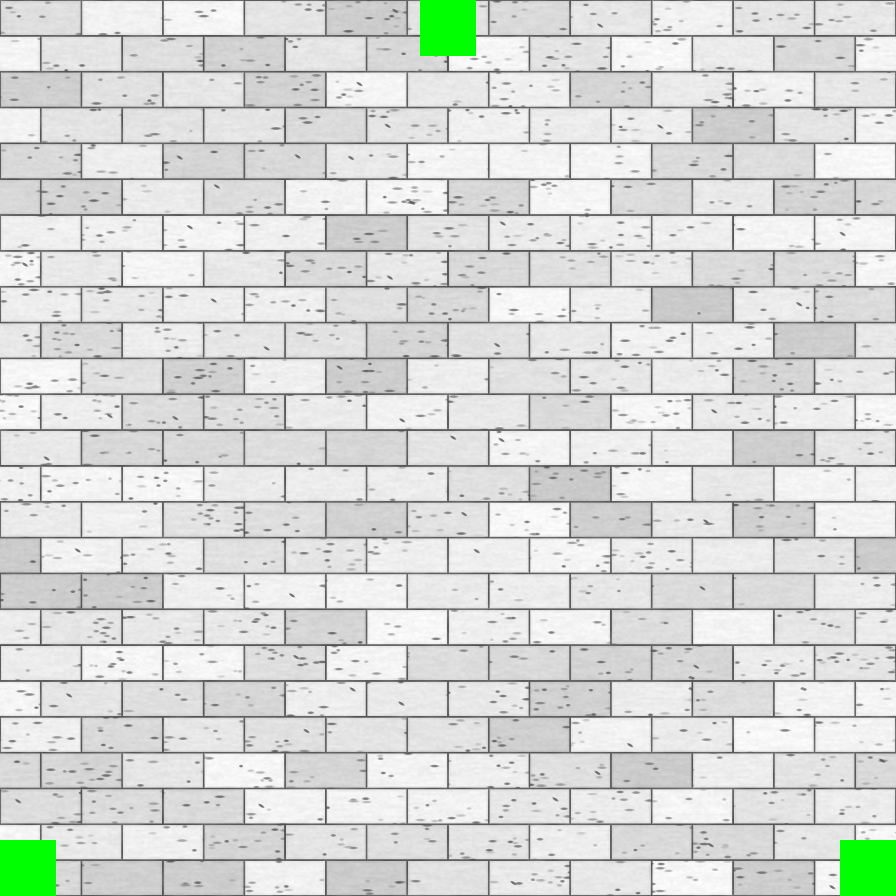
A WebGL 2 fragment shader for this texture:

```glsl
#version 300 es
precision highp float;
// Pale running-bond brick wall with fine grain, pits, thin dark joints and green markers.

#define BRICKS vec2(11.0, 25.0)
#define JOINT_HALF 0.00095
#define TONE_DARK 0.80
#define TONE_LIGHT 0.99
#define GRAIN 0.065
#define PIT_CELLS vec2(112.0, 160.0)
#define PIT_DENSITY 0.30
#define CHIP_CHANCE 0.17
#define MARKER_SIZE 0.0625

uniform vec2 u_resolution;
out vec4 fragColor;

const vec3 JOINT_COLOR = vec3(0.31);
const vec3 MARKER_COLOR = vec3(0.0, 1.0, 0.0);

float hash(vec2 p) {
    vec3 q = fract(p.xyx * vec3(0.1031, 0.1030, 0.0973));
    q += dot(q, q.yzx + 33.33);
    return fract((q.x + q.y) * q.z);
}

vec2 hash2(vec2 p) {
    return vec2(hash(p + 17.3), hash(p + 71.9));
}

float valueNoise(vec2 p) {
    vec2 i = floor(p), f = fract(p);
    f = f * f * (3.0 - 2.0 * f);
    float low = mix(hash(i), hash(i + vec2(1, 0)), f.x);
    float high = mix(hash(i + vec2(0, 1)), hash(i + vec2(1, 1)), f.x);
    return mix(low, high, f.y);
}

// Cellular dashes: a scattered, flat ellipse in some of the cells.
float pits(vec2 p) {
    vec2 cell = floor(p);
    float depth = 0.0;
    for (int y = -1; y <= 1; y++) {
        for (int x = -1; x <= 1; x++) {
            vec2 id = cell + vec2(x, y);
            float cluster = valueNoise(id * vec2(0.16, 0.5));
            float present = step(hash(id), PIT_DENSITY * smoothstep(0.25, 0.9, cluster));
            vec2 size = vec2(mix(0.25, 0.7, hash(id + 5.1)), 0.26);
            float d = length((p - id - hash2(id)) / size);
            float strength = mix(0.12, 0.5, hash(id + 9.7));
            depth = max(depth, present * strength * (1.0 - smoothstep(0.4, 1.3, d)));
        }
    }
    return depth;
}

// One occasional larger, slanted chip per brick.
float chip(vec2 local, vec2 id) {
    vec2 center = mix(vec2(0.12, 0.2), vec2(0.88, 0.8), hash2(id + 3.0));
    vec2 d = (local - center) / BRICKS;
    d.y += 0.5 * d.x;
    float shape = 1.0 - smoothstep(0.5, 1.3, length(d / vec2(0.0034, 0.0017)));
    return shape * step(hash(id + 41.0), CHIP_CHANCE);
}

// Coverage of an axis-aligned square with pixel-wide smooth edges.
float square(vec2 uv, vec2 center, vec2 pixel) {
    vec2 d = (abs(uv - center) - 0.5 * MARKER_SIZE) / pixel;
    vec2 cover = clamp(0.5 - d, 0.0, 1.0);
    return cover.x * cover.y;
}

void main() {
    vec2 uv = gl_FragCoord.xy / u_resolution;
    vec2 pixel = 1.0 / u_resolution;

    // Brick layout: odd rows shift by half a brick and wrap around.
    vec2 grid = uv * BRICKS;
    float row = floor(grid.y);
    grid.x += 0.5 * mod(row, 2.0);
    vec2 id = vec2(mod(floor(grid.x), BRICKS.x), row);
    vec2 local = fract(grid);

    // Tone of each brick, horizontal streaks and fine speckle.
    float tone = mix(TONE_DARK, TONE_LIGHT, pow(hash(id + 23.0), 0.65));
    vec2 seed = 37.0 * hash2(id);
    float streak = valueNoise(uv * vec2(75.0, 370.0) + seed);
    float speckle = valueNoise(uv * vec2(290.0, 400.0) + seed);
    tone -= GRAIN * (0.5 * streak + 0.5 * speckle - 0.22);

    // Wear: small dashes and a few larger chips.
    tone *= 1.0 - pits(uv * PIT_CELLS + floor(seed));
    tone = mix(tone, 0.33, 0.8 * chip(local, id));

    // Joints with slightly soiled brick edges.
    vec2 edge = min(local, 1.0 - local) / BRICKS;
    float nearest = min(edge.x, edge.y);
    tone -= 0.06 * (1.0 - smoothstep(0.0, 0.0045, nearest));
    vec2 line = 1.0 - smoothstep(JOINT_HALF - 0.5 * pixel, JOINT_HALF + 0.5 * pixel, edge);
    float worn = mix(0.75, 1.0, valueNoise(uv * 60.0));
    vec3 color = mix(vec3(min(tone, 1.0)), JOINT_COLOR, max(line.x, line.y) * worn);

    // Markers: top centre and both lower corners.
    float inset = 0.5 * MARKER_SIZE;
    float marker = square(uv, vec2(0.5, 1.0 - inset), pixel);
    for (int side = 0; side < 2; side++) {
        float x = mix(inset, 1.0 - inset, float(side));
        marker = max(marker, square(uv, vec2(x, inset), pixel));
    }
    fragColor = vec4(mix(color, MARKER_COLOR, marker), 1.0);
}
```
